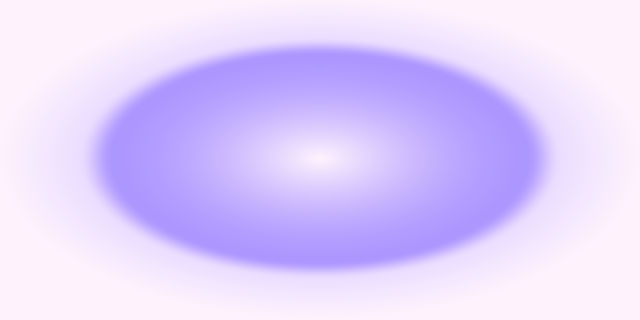
Reproduce this background procedurally as a WebGL 1 fragment shader.

```glsl
precision highp float;

uniform vec2 u_resolution;

const vec3 BLUSH = vec3(0.998, 0.952, 0.992);
const vec3 VIOLET = vec3(0.675, 0.59, 1.0);
const vec3 LILAC = vec3(0.915, 0.86, 1.0);

// Radius of an ellipse that reaches 1 at the canvas edges
float ellipseRadius(vec2 uv, vec2 center) {
    return length((uv - center) * 2.0);
}

// Rise from 0 to 1 that slows down near its end
float easeOut(float start, float end, float x, float power) {
    float t = clamp((x - start) / (end - start), 0.0, 1.0);
    return 1.0 - pow(1.0 - t, power);
}

// Bright core deepening towards the rim
vec3 innerGlow(float radius, float rim) {
    return mix(BLUSH, VIOLET, easeOut(0.0, rim, radius, 1.6));
}

// Pale halo dissolving into the backdrop
vec3 outerHalo(float radius, float rim) {
    return mix(LILAC, BLUSH, easeOut(rim, 1.02, radius, 1.15));
}

void main() {
    vec2 uv = gl_FragCoord.xy / u_resolution;
    float radius = ellipseRadius(uv, vec2(0.5, 0.505));

    // Soft rim between the glow and its halo
    float rimBlend = smoothstep(0.645, 0.755, radius);
    vec3 color = mix(innerGlow(radius, 0.65), outerHalo(radius, 0.73), rimBlend);

    gl_FragColor = vec4(color, 1.0);
}
```
